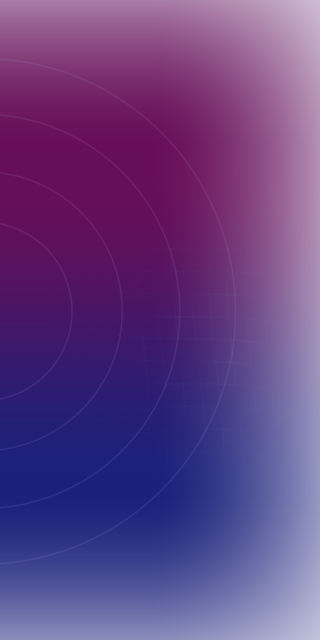
Reproduce this background procedurally as a Shadertoy shader.

```glsl
// Plum to indigo gradient with pale misty borders, thin concentric arcs and a faint woven mesh.

// Soft ramp: 0 at start, 1 at end, easing in slowly.
float mist(float start, float end, float x) {
    return pow(clamp((x - start) / (end - start), 0.0, 1.0), 1.7);
}

// Antialiased line of the given half width around distance zero.
float line(float dist, float halfWidth) {
    float pixel = 1.0 / iResolution.x;
    return (1.0 - smoothstep(0.0, halfWidth + pixel, abs(dist))) * min(1.0, halfWidth / pixel + 0.5);
}

// Two families of bent threads, broken up by layered sines.
float wovenMesh(vec2 p) {
    vec2 bent = p + 0.025 * vec2(sin(p.y * 5.0 + p.x * 3.0), sin(p.x * 7.0 - 1.0));
    bent.y += 0.16 * bent.x;
    vec2 cell = abs(fract(bent * vec2(17.0, 14.0)) - 0.5) / vec2(17.0, 14.0);
    float threads = line(cell.x, 0.0015) + line(cell.y, 0.0015);
    float patches = 0.5 + 0.25 * sin(p.x * 23.0 + 4.0 * sin(p.y * 9.0))
                        + 0.25 * sin(p.y * 31.0 + 3.0 * sin(p.x * 13.0));
    return threads * patches + 0.25 * patches * patches;
}

void mainImage(out vec4 fragColor, in vec2 fragCoord) {
    vec2 uv = fragCoord / iResolution.xy;
    vec2 p = fragCoord / iResolution.x;
    float middle = 0.5 * iResolution.y / iResolution.x;

    // Vertical base gradient
    vec3 plum = vec3(0.405, 0.055, 0.345);
    vec3 indigo = vec3(0.105, 0.130, 0.480);
    vec3 color = mix(plum, indigo, smoothstep(0.27, 0.77, 1.0 - uv.y));

    // Faint mesh right of the center
    vec2 offset = (p - vec2(0.66, middle - 0.08)) / vec2(0.22, 0.34);
    color = mix(color, vec3(0.40, 0.40, 0.66), 0.11 * wovenMesh(p) * exp(-dot(offset, offset)));

    // Pale mist on the top, bottom and right borders
    float clear = (1.0 - 0.51 * mist(0.765, 1.0, uv.y))
                * (1.0 - 0.55 * mist(0.235, 0.0, uv.y))
                * (1.0 - 0.60 * mist(0.47, 1.0, uv.x));
    color = mix(vec3(0.91, 0.91, 0.95), color, clear);

    // Concentric arcs around a point just beyond the left border
    vec4 radii = vec4(0.279, 0.436, 0.616, 0.790);
    float fromCenter = length(p - vec2(-0.054, middle + 0.027));
    for (int i = 0; i < 4; i++) {
        color = mix(color, vec3(0.62, 0.52, 0.78), 0.17 * line(fromCenter - radii[i], 0.0014));
    }

    fragColor = vec4(color, 1.0);
}
```
